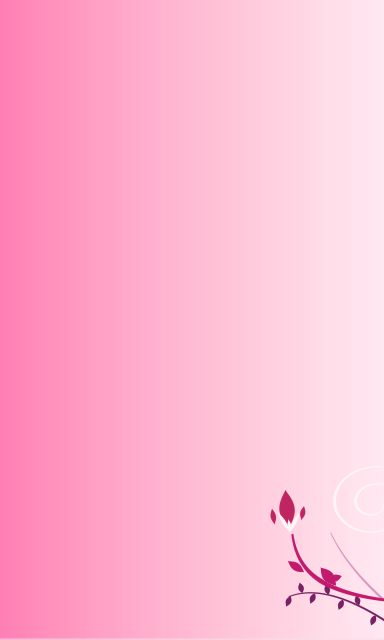
Reproduce this background procedurally as a Shadertoy shader.

```glsl
// Pink horizontal gradient with a flower bud, leafy vines and a white swirl in the lower right corner.

const float PI = 3.14159265;
const vec3 MAGENTA = vec3(0.77, 0.10, 0.43);
const vec3 CRIMSON = vec3(0.75, 0.15, 0.38);
const vec3 PLUM = vec3(0.47, 0.13, 0.39);
const vec3 MAUVE = vec3(0.86, 0.58, 0.74);
const vec3 PALE = vec3(1.0, 0.96, 0.97);

float hash(float n) {
    return fract(sin(n * 12.9898) * 43758.5453);
}

// Blend a colour over the base wherever the signed distance is negative.
vec3 paint(vec3 base, vec3 tint, float dist, float soft) {
    return mix(base, tint, 1.0 - smoothstep(-soft, soft, dist));
}

vec2 bezier(vec2 a, vec2 b, vec2 c, float t) {
    return mix(mix(a, b, t), mix(b, c, t), t);
}

// Distance to a quadratic curve whose half width runs from w0 to w1.
float stem(vec2 p, vec2 a, vec2 b, vec2 c, float w0, float w1) {
    const int STEPS = 20;
    float best = 1e3;
    vec2 from = a;
    for (int i = 1; i <= STEPS; i++) {
        float t = float(i) / float(STEPS);
        vec2 to = bezier(a, b, c, t);
        vec2 d = to - from;
        float h = clamp(dot(p - from, d) / dot(d, d), 0.0, 1.0);
        best = min(best, length(p - from - d * h) - mix(w0, w1, t));
        from = to;
    }
    return best;
}

// Pointed leaf from a to b, with half width w at its middle.
float leaf(vec2 p, vec2 a, vec2 b, float w) {
    vec2 d = b - a;
    float t = clamp(dot(p - a, d) / dot(d, d), 0.0, 1.0);
    return length(p - a - d * t) - w * sin(PI * t);
}

// Two-turn spiral that winds inward, thickest on its outer left side.
float swirl(vec2 p, float startRadius, float pitch) {
    float angle = mod(atan(p.y, p.x), 2.0 * PI);
    float r = length(p);
    float turn = angle / (2.0 * PI);
    float n = clamp(round((startRadius - r) / pitch - turn), 0.0, 1.0);
    float width = 0.08 + 0.15 * pow(0.5 - 0.5 * cos(angle), 2.0);
    float hidden = step(turn + n, 0.22) * 10.0;
    return abs(r - startRadius + pitch * (turn + n)) - width + hidden;
}

// Gradient with faint vertical bands and a pale bottom rim.
vec3 background(vec2 uv) {
    float x = uv.x;
    vec3 col = vec3(1.0, 0.50 + 0.52 * x - 0.11 * x * x, 0.707 + 0.24 * x);
    col.gb += 0.008 * (hash(floor(x * 44.0)) - 0.5);
    return mix(col, vec3(0.97, 0.87, 0.91), 0.6 * (1.0 - smoothstep(0.001, 0.004, uv.y)));
}

vec3 drawBud(vec3 col, vec2 p, float soft) {
    col = paint(col, CRIMSON, leaf(p, vec2(45.1, 17.4), vec2(44.6, 23.4), 1.2), soft);
    col = paint(col, CRIMSON, leaf(p, vec2(42.9, 18.1), vec2(42.5, 20.5), 0.42), soft);
    col = paint(col, CRIMSON, leaf(p, vec2(47.1, 18.8), vec2(47.5, 20.9), 0.40), soft);
    // Pale sepals cupping the base
    for (int i = -1; i <= 1; i++) {
        float side = float(i);
        vec2 tip = vec2(45.1 + 1.65 * side, 18.8 + 1.1 * abs(side));
        col = paint(col, PALE, leaf(p, vec2(45.3, 16.9), tip, 0.30), soft);
    }
    return col;
}

vec3 drawVine(vec3 col, vec2 p, float soft) {
    vec2 a = vec2(45.2, 6.8), b = vec2(51.0, 9.0), c = vec2(60.5, 2.8);
    float d = stem(p, a, b, c, 0.08, 0.16);
    // Leaves alternate below and above
    for (int i = 0; i < 7; i++) {
        float side = mod(float(i), 2.0) * 2.0 - 1.0;
        vec2 root = bezier(a, b, c, 0.02 + 0.147 * float(i));
        vec2 tip = root + vec2(-0.55 + 0.15 * side, 1.65 * side);
        d = min(d, leaf(p, root, tip, 0.43));
    }
    return paint(col, PLUM, d, soft);
}

vec3 drawMainStem(vec3 col, vec2 p, float soft) {
    vec2 joint = vec2(50.5, 9.0);
    float d = stem(p, vec2(45.7, 16.4), vec2(46.4, 11.3), joint, 0.16, 0.36);
    d = min(d, stem(p, joint, vec2(54.0, 7.0), vec2(60.5, 6.2), 0.36, 0.22));
    d = min(d, leaf(p, vec2(45.0, 12.3), vec2(47.5, 10.6), 0.62));
    d = min(d, leaf(p, vec2(50.1, 11.3), vec2(52.5, 8.5), 0.85));
    d = min(d, leaf(p, vec2(53.4, 10.0), vec2(51.2, 9.3), 0.55));
    return paint(col, MAGENTA, d, soft);
}

void mainImage(out vec4 fragColor, in vec2 fragCoord) {
    vec2 uv = fragCoord / iResolution.xy;
    vec2 p = uv * vec2(60.0, 100.0);
    float soft = 70.0 / iResolution.y;

    vec3 col = background(uv);
    vec2 swirlPos = (p - vec2(58.5, 21.3)) / vec2(1.0, 0.82);
    col = paint(col, PALE, swirl(swirlPos, 7.85, 3.3), soft);
    col = paint(col, MAUVE, stem(p, vec2(51.7, 16.7), vec2(54.0, 11.7), vec2(59.8, 6.4), 0.06, 0.18), soft);
    col = drawVine(col, p, soft);
    col = drawMainStem(col, p, soft);
    col = drawBud(col, p, soft);
    fragColor = vec4(col, 1.0);
}
```
